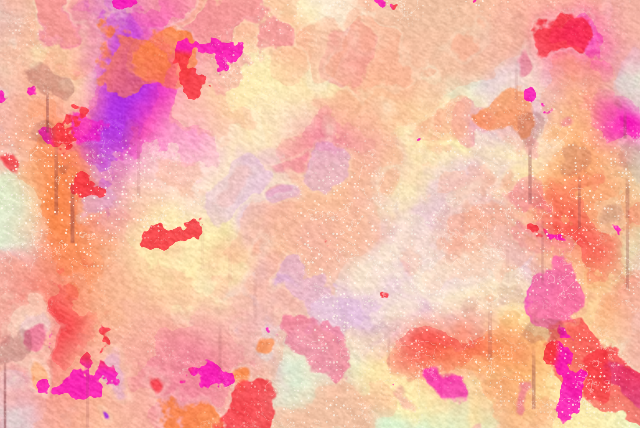
This background is drawn by a Shadertoy shader. Its source:

```glsl
#define BLOOMS 80
#define DRIPS 34
#define TEAR 2.6
#define BLOOM_OPACITY 0.42
#define DRIP_OPACITY 0.5
#define SPECK_SCALE 120.0
#define SPECK_DENSITY 0.3
#define CHIP_LEVEL 0.745
#define GRAIN 0.085

const vec3 CREAM = vec3(0.99, 0.92, 0.82);
const vec3 LEMON = vec3(1.0, 0.94, 0.70);
const vec3 MINT = vec3(0.82, 0.95, 0.84);
const vec3 LILAC = vec3(0.87, 0.70, 0.88);
const vec3 PEACH = vec3(0.98, 0.69, 0.57);
const vec3 ROSE = vec3(0.94, 0.48, 0.60);
const vec3 ORANGE = vec3(0.99, 0.52, 0.24);
const vec3 RED = vec3(0.97, 0.20, 0.25);
const vec3 MAGENTA = vec3(0.98, 0.07, 0.72);
const vec3 VIOLET = vec3(0.66, 0.18, 0.92);
const vec3 UMBER = vec3(0.55, 0.28, 0.30);

float hash(vec2 p) {
    return fract(sin(dot(p, vec2(127.1, 311.7))) * 43758.5453);
}

float noise(vec2 p) {
    vec2 i = floor(p), f = fract(p);
    f = f * f * (3.0 - 2.0 * f);
    return mix(mix(hash(i), hash(i + vec2(1, 0)), f.x),
               mix(hash(i + vec2(0, 1)), hash(i + vec2(1, 1)), f.x), f.y);
}

float fbm(vec2 p) {
    float sum = 0.0, amp = 0.5;
    for (int i = 0; i < 5; i++) {
        sum += amp * noise(p);
        p = mat2(1.6, 1.2, -1.2, 1.6) * p + 7.3;
        amp *= 0.5;
    }
    return sum / 0.97;
}

// Soft pigment cloud with a torn, denser core
void stain(inout vec3 col, vec3 ink, vec2 p, vec2 centre, vec2 size, float torn, float strength) {
    vec2 q = (p - centre) / size;
    float glow = exp(-dot(q, q));
    float core = smoothstep(0.56, 0.61, glow + (torn - 0.5) * TEAR * 0.7);
    col = mix(col, ink, strength * glow * mix(0.55, 1.0, core));
}

// Share of strong pigment: side columns and lower band
float frame(vec2 p, float aspect) {
    float sides = smoothstep(0.35, 0.8, abs(2.0 * p.x / aspect - 1.0));
    return max(sides, 0.75 * smoothstep(0.36, 0.1, p.y));
}

vec3 paleInk(float h) {
    return h < 0.3 ? CREAM : h < 0.68 ? PEACH : h < 0.84 ? LILAC : ROSE;
}

vec3 vividInk(float h) {
    return h < 0.26 ? RED : h < 0.48 ? ORANGE : h < 0.70 ? ROSE : h < 0.9 ? MAGENTA : VIOLET;
}

void mainImage(out vec4 fragColor, in vec2 fragCoord) {
    float px = 1.0 / iResolution.y;
    float aspect = iResolution.x * px;
    vec2 p = fragCoord * px;
    vec2 warp = vec2(fbm(p * 6.0), fbm(p * 6.0 + 31.0)) - 0.5;
    vec2 q = p + 0.16 * warp;
    float torn = fbm(p * 12.0 + 3.0);
    float wash = fbm(p * 4.0 + 17.0);
    float edge = frame(q, aspect);

    // Pale wet wash
    vec3 col = mix(CREAM, LEMON, smoothstep(0.45, 0.75, fbm(q * 3.0 + 5.0)));
    col = mix(col, MINT, 0.75 * smoothstep(0.52, 0.75, fbm(q * 3.0 + 41.0)));
    col = mix(col, LILAC, 0.6 * smoothstep(0.5, 0.72, fbm(q * 3.5 + 63.0)));
    float margin = smoothstep(0.13, 0.0, min(q.x, aspect - q.x));
    col = mix(col, mix(MINT, LILAC, smoothstep(0.4, 0.6, wash)), 0.6 * margin);
    float peach = wash + 0.1 * edge * (1.0 - margin);
    col = mix(col, PEACH, 0.6 * smoothstep(0.42, 0.68, peach));
    col = mix(col, PEACH, 0.3 * smoothstep(0.54, 0.57, peach + 0.5 * (torn - 0.5)));

    // Main pigment clouds
    stain(col, ORANGE, q, vec2(0.16, 0.56), vec2(0.11, 0.24), torn, 0.85);
    stain(col, MAGENTA, q, vec2(0.33, 0.80), vec2(0.14, 0.20), torn, 0.75);
    stain(col, VIOLET, q, vec2(0.28, 0.78), vec2(0.06, 0.22), torn, 0.85);
    stain(col, RED, q, vec2(0.12, 0.24), vec2(0.10, 0.17), torn, 0.85);
    stain(col, ROSE, q, vec2(0.43, 0.11), vec2(0.14, 0.15), torn, 0.8);
    stain(col, ROSE, q, vec2(0.72, 0.69), vec2(0.10, 0.08), torn, 0.8);
    stain(col, RED, q, vec2(1.05, 0.17), vec2(0.10, 0.08), torn, 0.8);
    stain(col, ORANGE, q, vec2(1.19, 0.14), vec2(0.13, 0.12), torn, 0.7);
    stain(col, ORANGE, q, vec2(1.36, 0.62), vec2(0.12, 0.34), torn, 0.5);
    stain(col, RED, q, vec2(1.36, 0.46), vec2(0.09, 0.11), torn, 0.75);
    stain(col, MAGENTA, q, vec2(1.36, 0.92), vec2(0.09, 0.09), torn, 0.95);
    stain(col, MAGENTA, q, vec2(1.48, 0.70), vec2(0.08, 0.07), torn, 0.95);

    // Scattered blooms with ragged outlines and pale rims
    for (int i = 0; i < BLOOMS; i++) {
        vec2 id = vec2(i, 3.7);
        vec2 centre = vec2(hash(id) * aspect, hash(id + 11.3));
        float size = hash(id + 23.9);
        float radius = mix(0.014, 0.08, size * size);
        float d = length(q - centre) / radius + (torn - 0.5) * TEAR;
        float soft = (0.004 + px) / radius;
        float body = 1.0 - smoothstep(1.0 - soft, 1.0 + soft, d);
        float rim = smoothstep(2.0 * soft, 0.0, abs(d - 1.0 - soft));
        float h = hash(id + 37.1);
        bool vivid = hash(id + 51.7) < 0.55 * frame(centre, aspect);
        vec3 ink = vivid ? vividInk(h) : paleInk(h);
        float opacity = BLOOM_OPACITY * (vivid ? 1.7 : 1.0) * (0.5 + wash);
        col = mix(col, ink, clamp(body * opacity, 0.0, 1.0));
        col = mix(col, CREAM, 0.22 * rim * smoothstep(0.4, 0.6, wash));
    }

    // Small saturated chips
    float chip = fbm(p * 9.0 + 83.0) + 0.04 * edge;
    vec3 chipInk = mix(MAGENTA, RED, smoothstep(0.5, 0.6, noise(p * 5.0)));
    col = mix(col, chipInk, 0.85 * smoothstep(CHIP_LEVEL, CHIP_LEVEL + 0.015, chip));

    // Dusty heads with thin drips running down
    for (int i = 0; i < DRIPS; i++) {
        vec2 id = vec2(i, 91.3);
        vec2 top = vec2(hash(id) * aspect, mix(0.15, 0.9, hash(id + 5.1)));
        float weight = mix(0.15, 1.0, frame(top, aspect)) * hash(id + 9.7);
        float run = (top.y - p.y) / mix(0.08, 0.22, hash(id + 13.3));
        float halfWidth = mix(0.001, 0.003, hash(id + 19.9));
        float line = 1.0 - smoothstep(halfWidth, halfWidth + 1.5 * px, abs(p.x - top.x));
        line *= smoothstep(0.0, 0.5, run) * (1.0 - smoothstep(0.97, 1.0, run));
        float head = 1.0 - smoothstep(0.8, 1.1, length(q - top) / 0.035 + (torn - 0.5) * TEAR);
        col = mix(col, UMBER, DRIP_OPACITY * weight * max(line, 0.6 * head));
    }

    // White flecks and scratches in drifts
    vec2 cell = floor(p * SPECK_SCALE);
    vec2 offset = 0.3 + 0.4 * vec2(hash(cell + 2.0), hash(cell + 4.0));
    float speck = length(fract(p * SPECK_SCALE) - offset) - 0.3 * hash(cell + 6.0);
    float drift = smoothstep(0.42, 0.68, fbm(p * 3.5 + 29.0) + 0.08 * edge);
    float fleck = step(1.0 - SPECK_DENSITY, hash(cell)) * smoothstep(0.15, -0.1, speck);
    float scratch = smoothstep(0.02, 0.0, abs(fbm(p * 22.0 + 7.0) - 0.62));
    col = mix(col, vec3(1.0, 0.96, 0.91), drift * max(0.8 * fleck, 0.4 * scratch));

    // Slanted paper tooth
    vec2 slant = mat2(0.87, 0.5, -0.5, 0.87) * p;
    float tooth = noise(slant * vec2(90.0, 190.0)) + 0.6 * noise(p * 260.0) - 0.8;
    col += GRAIN * tooth;
    fragColor = vec4(clamp(col, 0.0, 1.0), 1.0);
}
```
